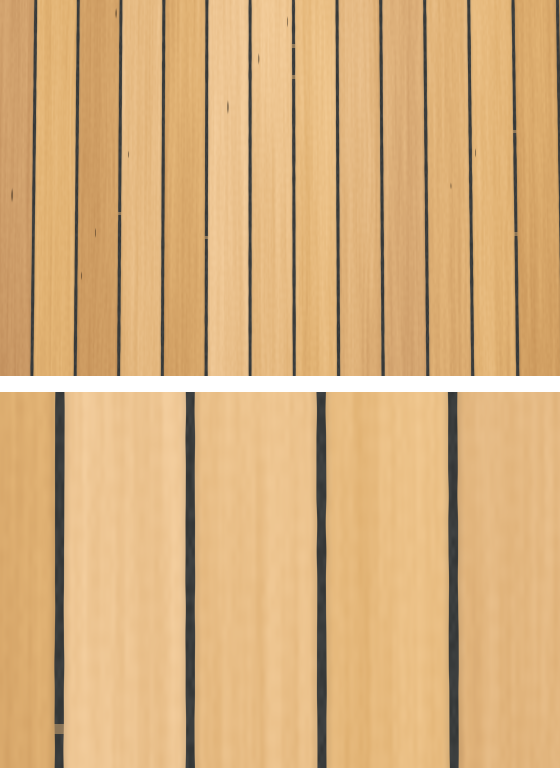
Top: the whole. Bottom: its middle third, enlarged.
Give the GLSL for this texture, as a WebGL 2 fragment shader.

```glsl
#version 300 es
precision highp float;

#define PITCH_TOP 0.0773
#define PITCH_BOTTOM 0.0787
#define FAN_CENTRE 0.4466
#define LENS_SKEW 0.002
#define SEAM_HALF 0.035
#define GRAIN_STRENGTH 0.62
#define FLECK_CHANCE 0.035
#define WOOD_DARK vec3(0.80, 0.605, 0.385)
#define WOOD_MID vec3(0.88, 0.70, 0.47)
#define WOOD_LIGHT vec3(0.94, 0.785, 0.585)
#define CAULK vec3(0.225, 0.235, 0.235)

uniform vec2 u_resolution;
out vec4 fragColor;

// Tone (dark to light) and warmth (grey to golden) of each plank
const vec2 PLANKS[13] = vec2[13](
  vec2(0.20, -0.5), vec2(0.60, 0.6), vec2(0.17, 0.2), vec2(0.66, 0.0), vec2(0.30, 0.4),
  vec2(0.86, -0.1), vec2(0.76, 0.1), vec2(0.58, 0.5), vec2(0.50, -0.2), vec2(0.42, -0.5),
  vec2(0.52, 0.1), vec2(0.60, 0.5), vec2(0.30, 0.5));

float hash(vec2 p) {
  return fract(sin(dot(p, vec2(127.1, 311.7))) * 43758.5453);
}

float noise(vec2 p) {
  vec2 i = floor(p), f = fract(p);
  f = f * f * (3.0 - 2.0 * f);
  return mix(mix(hash(i), hash(i + vec2(1, 0)), f.x),
             mix(hash(i + vec2(0, 1)), hash(i + vec2(1, 1)), f.x), f.y);
}

// Plank coordinate: whole numbers fall on seams, which fan out downwards
float plankCoord(vec2 uv) {
  float t = (uv.x - FAN_CENTRE) / mix(PITCH_BOTTOM, PITCH_TOP, uv.y);
  return t - LENS_SKEW * t * t;
}

// Long fibres, growth lines and short pores, centred on zero
float grain(vec2 p, float id) {
  vec2 q = p + vec2(id * 17.0, id * 5.3);
  float bend = noise(q * vec2(1.5, 2.0));
  float broad = noise(q * vec2(3.0, 0.9)) - 0.5;
  float fibre = noise(q * vec2(15.0, 1.8)) - 0.5;
  float fine = noise(q * vec2(31.0, 6.0)) - 0.5;
  float pores = noise(q * vec2(27.0, 75.0)) - 0.5;
  float lines = sin(6.2832 * (p.x * (5.0 + 5.0 * hash(vec2(id, 3.0))) + 2.2 * bend));
  float lineFade = noise(q * vec2(2.5, 1.2) + 40.0);
  return 0.42 * broad + 0.38 * fibre + 0.24 * fine + 0.18 * pores + 0.10 * lines * lineFade;
}

// Sparse dark mineral marks, stretched along the plank
float flecks(vec2 p, float id) {
  vec2 g = vec2(p.x * 3.0, p.y * 9.0);
  vec2 cell = floor(g) + vec2(id * 7.0, 2.0);
  vec2 offset = fract(g) - 0.3 - 0.4 * vec2(hash(cell + 9.1), hash(cell + 4.7));
  float size = 0.4 + 0.6 * hash(cell + 2.3);
  float mark = 1.0 - smoothstep(0.3, 1.0, length(offset / (vec2(0.10, 0.22) * size)));
  return mark * step(1.0 - FLECK_CHANCE, hash(cell));
}

void main() {
  vec2 uv = gl_FragCoord.xy / u_resolution;
  float j = plankCoord(uv);
  float pixel = fwidth(j);
  float id = clamp(floor(j) + 6.0, 0.0, 12.0);
  vec2 p = vec2(fract(j), uv.y);
  vec2 plank = PLANKS[int(id)];

  // Soft light from the upper middle
  float light = 1.0 - length((uv - vec2(0.52, 0.85)) * vec2(1.15, 0.7));
  float tone = plank.x + GRAIN_STRENGTH * grain(p, id) + 0.5 * (light - 0.58);

  // Wood colour
  vec3 color = mix(WOOD_DARK, WOOD_MID, clamp(tone * 2.0, -0.4, 1.0));
  color = mix(color, WOOD_LIGHT, clamp(tone * 2.0 - 1.0, 0.0, 1.2));
  color += plank.y * vec3(0.008, 0.0, -0.035);
  color *= 1.0 - 0.38 * flecks(p, id);

  // Caulked seams with slightly uneven edges
  float seamId = floor(j + 0.5);
  float side = abs(j - seamId);
  float halfWidth = SEAM_HALF + 0.006 * (noise(vec2(seamId * 9.0, uv.y * 40.0)) - 0.5);
  color *= 1.0 - 0.07 * (1.0 - smoothstep(halfWidth, halfWidth + 0.06, side));
  vec3 caulk = CAULK + 0.05 * (noise(vec2(j * 40.0, uv.y * 120.0)) - 0.5);
  float speck = step(0.996, hash(vec2(seamId, floor(uv.y * 110.0))));
  caulk = mix(caulk, WOOD_MID, 0.5 * speck);
  float seam = 1.0 - smoothstep(halfWidth - 0.7 * pixel, halfWidth + 0.7 * pixel, side);
  fragColor = vec4(mix(color, caulk, seam), 1.0);
}
```
